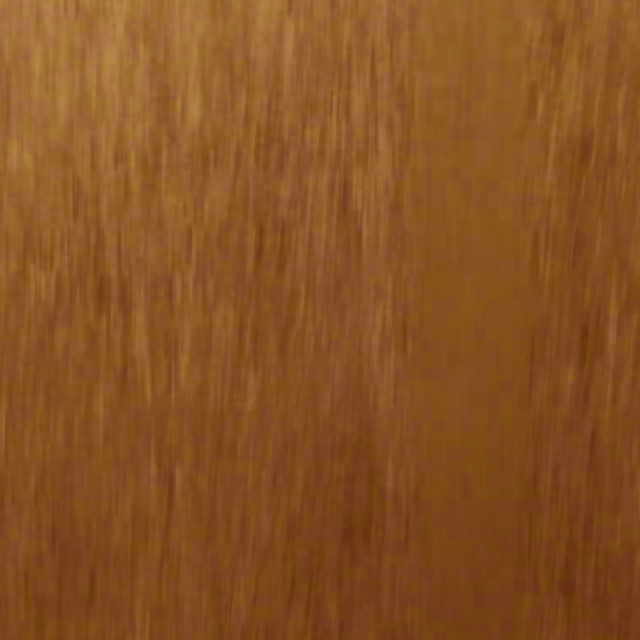
This texture is drawn by a Shadertoy shader. Its source:

```glsl
const vec3 DARK_BROWN = vec3(0.420, 0.215, 0.062);
const vec3 WARM_BROWN = vec3(0.530, 0.320, 0.138);
const vec3 PALE_HONEY = vec3(0.680, 0.485, 0.265);
const vec3 OLIVE_SHIFT = vec3(0.002, 0.013, -0.030);

// Integer hash of a lattice cell, 0 to 1
float hash(ivec2 cell, int seed) {
    uint h = uint(cell.x) * 1597334677u ^ uint(cell.y) * 3812015801u;
    h ^= uint(seed) * 2654435769u;
    h = (h ^ (h >> 15)) * 2246822519u;
    h = (h ^ (h >> 13)) * 3266489917u;
    return float((h ^ (h >> 16)) >> 8) / 16777216.0;
}

// Value noise, -1 to 1; softness 0.5 is smooth, small values give flat tiles
float noise(vec2 p, float softness, int seed) {
    ivec2 c = ivec2(floor(p));
    vec2 w = smoothstep(0.5 - softness, 0.5 + softness, fract(p));
    float low = mix(hash(c, seed), hash(c + ivec2(1, 0), seed), w.x);
    float high = mix(hash(c + ivec2(0, 1), seed), hash(c + ivec2(1, 1), seed), w.x);
    return 2.0 * mix(low, high, w.y) - 1.0;
}

// Soft-edged interval
float band(float x, float start, float end, float edge) {
    return smoothstep(start - edge, start + edge, x)
         * (1.0 - smoothstep(end - edge, end + edge, x));
}

// Lean the fibres to the right in two zones, with a slow waver
vec2 bendFibres(vec2 uv) {
    float lean = 0.01 + 0.07 * band(uv.x, 0.36, 0.55, 0.12)
                      + 0.08 * smoothstep(0.74, 0.90, uv.x);
    float waver = 0.005 * noise(uv * vec2(4.0, 3.0), 0.5, 1);
    return vec2(uv.x - lean * (uv.y - 0.5) + waver, uv.y);
}

// Layers of streaks, from broad and long to fine and short
float fibres(vec2 p) {
    float sum = 0.0;
    float weight = 0.34;
    vec2 scale = vec2(42.0, 4.5);
    for (int i = 0; i < 4; i++) {
        sum += weight * noise(p * scale + float(i) * 7.3, 0.4, 10 + i);
        scale *= vec2(1.65, 1.75);
        weight *= 1.12;
    }
    return sum;
}

// Thin broken strokes, gathered in irregular groups
float strokes(vec2 p, float columns, int seed) {
    float line = noise(p * vec2(columns, 13.0), 0.4, seed);
    float groups = noise(p * vec2(26.0, 6.0), 0.5, seed + 1);
    return smoothstep(0.25, 0.75, line) * smoothstep(-0.3, 0.5, groups);
}

// Light falling from the upper left
float lighting(vec2 uv) {
    float corner = exp(-dot(uv - vec2(0.0, 1.0), uv - vec2(0.0, 1.0)) * 6.0);
    return 0.19 + 0.53 * uv.y - 0.20 * (uv.x - 0.5) + 0.12 * corner;
}

vec3 woodColor(float tone) {
    vec3 lower = mix(DARK_BROWN, WARM_BROWN, clamp(tone * 2.0, -0.2, 1.0));
    return mix(lower, PALE_HONEY, clamp(tone * 2.0 - 1.0, 0.0, 1.2));
}

void mainImage(out vec4 fragColor, in vec2 fragCoord) {
    vec2 uv = fragCoord / iResolution.xy;
    vec2 fibre = bendFibres(uv);

    // Calm plank zone and patchy grain strength
    float calm = band(uv.x, 0.65, 0.82, 0.03);
    float patches = 0.5 + 0.5 * noise(uv * vec2(14.0, 12.0), 0.4, 30);
    float strength = mix(0.65 + 0.6 * patches, 0.22, calm);

    // Tone from light, broad stains, grain and faint square mottling
    float tone = lighting(uv);
    tone += 0.05 * noise(fibre * vec2(13.0, 1.8), 0.5, 31);
    tone += 0.04 * noise(uv * vec2(7.0, 6.0), 0.5, 32);
    tone += strength * 0.20 * fibres(fibre);
    tone -= strength * 0.19 * strokes(fibre, 112.0, 20);
    tone += strength * 0.15 * strokes(fibre + 0.37, 128.0, 24);
    tone += 0.032 * noise(uv * 48.0, 0.10, 33);
    tone += 0.045 * strength * noise(uv * 96.0, 0.16, 34);

    // Tiled drift between reddish and olive brown
    float olive = 0.30 * noise(uv * vec2(9.0, 7.0), 0.5, 40)
                + 0.85 * noise(uv * 48.0, 0.10, 41)
                + 0.45 * calm * smoothstep(0.12, 0.30, uv.y)
                + 0.35 * (uv.y - 0.5)
                - 0.25 * band(uv.x, 0.45, 0.63, 0.06);
    vec3 color = woodColor(tone) + OLIVE_SHIFT * clamp(olive, -0.9, 1.0);

    fragColor = vec4(clamp(color, 0.0, 1.0), 1.0);
}
```
